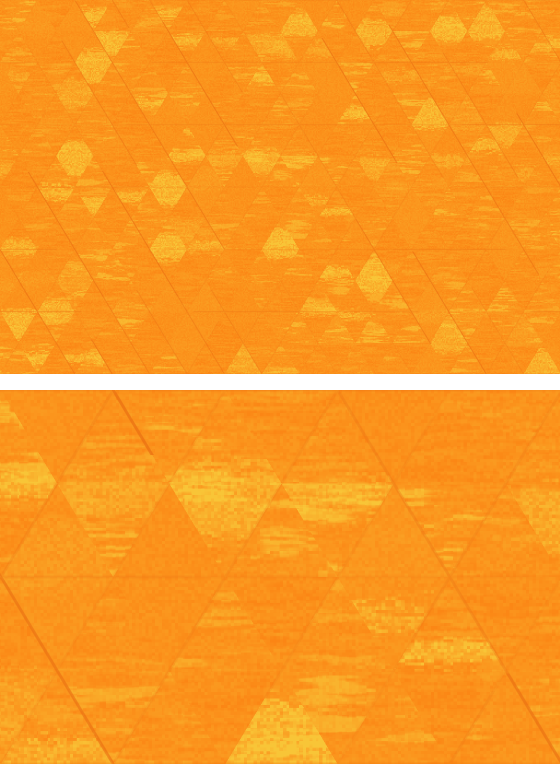
Top: the whole. Bottom: its middle third, enlarged.
Give the GLSL for this pattern, as a Shadertoy shader.

```glsl
#define ROWS 12.0          // triangle rows over the canvas height
#define COLUMNS 10.0       // triangle bases per canvas height of width
#define GRAIN 342.0        // grain cells over the canvas height
#define GRAIN_AMOUNT 0.24
#define STREAK_AMOUNT 0.6
#define GLOW_AMOUNT 0.72
#define LINE_HALF_WIDTH 0.0013
#define SEAM vec3(0.92, 0.44, 0.07)
#define ORANGE vec3(0.985, 0.54, 0.09)
#define YELLOW vec3(0.975, 0.76, 0.21)

float hash(vec2 p) {
    vec3 q = fract(p.xyx * 0.1031);
    q += dot(q, q.yzx + 33.33);
    return fract((q.x + q.y) * q.z);
}

float valueNoise(vec2 p) {
    vec2 cell = floor(p), f = fract(p);
    f = f * f * (3.0 - 2.0 * f);
    vec2 e = vec2(1.0, 0.0);
    return mix(mix(hash(cell), hash(cell + e), f.x),
               mix(hash(cell + e.yx), hash(cell + e.xx), f.x), f.y);
}

// Line on every integer of coord; scale turns coord into canvas heights
float seam(float coord, float scale) {
    float d = abs(coord - round(coord)) * scale;
    float aa = 0.5 / iResolution.y;
    return 1.0 - smoothstep(LINE_HALF_WIDTH - aa, LINE_HALF_WIDTH + aa, d);
}

// Seams come in runs a few rows long, each with its own strength
float runStrength(float line, float along, float salt) {
    float shift = hash(vec2(line, salt));
    return hash(vec2(line + salt, floor(along + shift) + 5.0));
}

vec3 pattern(vec2 p) {
    // Triangle lattice: two slanted axes plus the rows
    vec2 g = p * vec2(COLUMNS, ROWS);
    vec2 slant = g.x + vec2(-0.5, 0.5) * g.y;
    vec2 diamond = floor(slant);
    float level = g.y - (diamond.y - diamond.x);    // -1 to 1 inside a diamond
    float diamondSeed = hash(diamond + vec2(71.0, 13.0));
    float triangleSeed = hash(diamond * 3.0 + vec2(floor(g.y) * 17.0, 29.0));

    // Fine grain and short horizontal dashes
    float grain = hash(floor(p * GRAIN) + 7.0);
    float dash = hash(floor(p * GRAIN * vec2(0.34, 1.0)) + 191.0);

    // Horizontal streaks, restarted in each triangle; some diamonds stay calm
    vec2 offset = 90.0 * vec2(triangleSeed, diamondSeed);
    float broad = valueNoise(g * vec2(1.6, 9.0) + offset);
    float fine = valueNoise(g * vec2(3.0, 24.0) + offset.yx);
    float liveliness = 1.0 - 0.9 * step(0.84, diamondSeed);
    float streak = smoothstep(0.56, 0.78, 0.6 * broad + 0.4 * fine + 0.22 * (dash - 0.5));
    float shade = smoothstep(0.5, 0.75, 1.0 - fine);

    float tone = 0.13 + 0.10 * triangleSeed + GRAIN_AMOUNT * (grain - 0.5);
    tone += liveliness * STREAK_AMOUNT * streak * (0.2 + 0.8 * triangleSeed * triangleSeed);
    tone -= liveliness * 0.10 * shade;

    // Ragged yellow band clipped to its diamond
    float center = 1.2 * (hash(diamond + 37.0) - 0.5);
    float halfWidth = mix(0.12, 0.6, pow(hash(diamond + 53.0), 2.0));
    float ragged = abs(level - center) + 0.22 * (dash - 0.5) + 0.25 * (broad - 0.5);
    float band = 1.0 - smoothstep(halfWidth - 0.08, halfWidth + 0.08, ragged);
    float glow = smoothstep(0.55, 0.95, hash(diamond + 97.0));
    tone += GLOW_AMOUNT * glow * band * (0.55 + 0.6 * grain);

    vec3 color = mix(ORANGE, YELLOW, clamp(tone, -0.1, 1.05));

    // Seams: strong falling diagonals, faint rising ones and row lines
    float slantScale = 1.0 / length(vec2(COLUMNS, 0.5 * ROWS));
    float falling = runStrength(round(slant.y), g.y / 4.0, 11.0);
    float rising = runStrength(round(slant.x), g.y / 3.0, 23.0);
    float across = runStrength(round(g.y / 2.0), g.x / 3.0, 41.0);
    float line = seam(slant.y, slantScale) * 0.75 * smoothstep(0.25, 0.9, falling);
    line = max(line, seam(slant.x, slantScale) * 0.25 * rising);
    line = max(line, seam(g.y / 2.0, 2.0 / ROWS) * 0.45 * across);
    return mix(color, SEAM, line);
}

void mainImage(out vec4 fragColor, in vec2 fragCoord) {
    // Four samples per pixel smooth the triangle edges
    vec3 sum = vec3(0.0);
    for (int i = 0; i < 4; i++) {
        vec2 jitter = vec2(i & 1, i >> 1) * 0.5 - 0.25;
        sum += pattern((fragCoord + jitter) / iResolution.y);
    }
    fragColor = vec4(sum / 4.0, 1.0);
}
```
